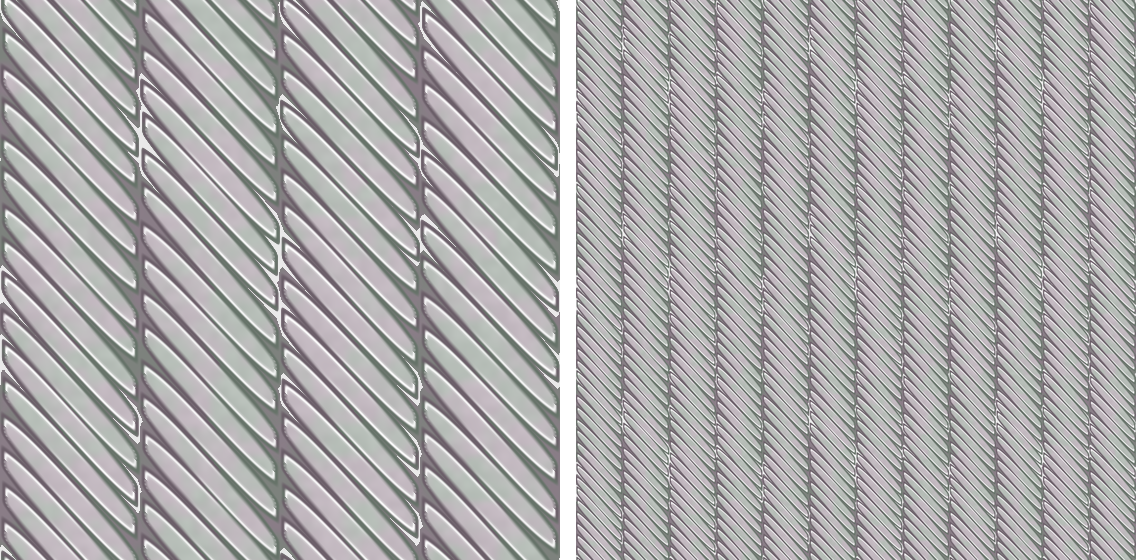
Left: one tile. Right: repeated 3 by 3.
Give the GLSL for this pattern, as a Shadertoy shader.

```glsl
// Four columns of sixteen slanted, tapering metal strands, like a woven cord.
// Each strand is a lens-shaped distance field; bevel bands of light and shadow
// follow its edge, and wrapping noise adds faint green and pink tints.

float hash(vec2 p) {
    vec3 q = fract(vec3(p.xyx) * 0.1031);
    q += dot(q, q.yzx + 33.33);
    return fract((q.x + q.y) * q.z);
}

// Value noise repeating after "period" cells
float wrapNoise(vec2 uv, float period) {
    vec2 p = uv * period, i = floor(p), f = fract(p);
    f = f * f * (3.0 - 2.0 * f);
    float a = hash(mod(i, period));
    float b = hash(mod(i + vec2(1, 0), period));
    float c = hash(mod(i + vec2(0, 1), period));
    float d = hash(mod(i + vec2(1, 1), period));
    return mix(mix(a, b, f.x), mix(c, d, f.x), f.y);
}

float smoothMin(float a, float b, float k) {
    float h = max(k - abs(a - b), 0.0) / k;
    return min(a, b) - h * h * k * 0.25;
}

// Soft line of half-width w around the distance "center"
float band(float d, float center, float w) {
    return 1.0 - smoothstep(0.0, w, abs(d - center));
}

// Inside-positive distance to the nearest strand
float strands(vec2 uv, out float along, out float side, out vec2 id) {
    float best = -1.0;
    float column0 = floor(uv.x * 4.0);
    for (int k = -1; k <= 1; k++) {
        float column = column0 + float(k);
        float wrapped = mod(column, 4.0);
        float u = uv.x * 4.0 - column - 0.5;
        float v = uv.y * 16.0 + 4.2 * u + 0.12 - 0.54 * mod(wrapped, 2.0);
        float row0 = floor(v + 0.5);
        for (int j = -1; j <= 1; j++) {
            float row = row0 + float(j);
            vec2 cell = vec2(wrapped, mod(row, 16.0));
            float r1 = hash(cell + 7.3), r2 = hash(cell + 41.7);
            float t = 2.0 * u;
            float s = v - row - 0.1 * (r1 - 0.5) - 0.13 * (r2 - 0.5) * t;
            float halfHeight = 0.455 - 0.25 * pow(abs(t), 4.0);
            float edge = (halfHeight - abs(s)) / 23.2;
            float cap = 0.121 - 0.004 * r1 - abs(u) * 0.25;
            float d = smoothMin(edge, cap, 0.005);
            if (d > best) {
                best = d;
                along = t;
                side = s;
                id = cell;
            }
        }
    }
    return best;
}

void mainImage(out vec4 fragColor, in vec2 fragCoord) {
    vec2 uv = fragCoord / iResolution.xy;
    float soft = max(0.0014, 0.8 / iResolution.y);
    float along, side;
    vec2 id;
    float d = strands(uv, along, side, id);
    float random = hash(id + 19.1);

    // Pale body with blotchy tint and a slight rounding
    float tint = 0.6 * wrapNoise(uv, 14.0) + 0.4 * wrapNoise(uv + 0.37, 37.0);
    tint = smoothstep(0.25, 0.75, tint + 0.2 * (random - 0.5));
    vec3 body = mix(vec3(0.715, 0.745, 0.72), vec3(0.765, 0.725, 0.755), tint);
    body += 0.03 * (wrapNoise(uv, 60.0) - 0.5) + 0.03 * side;

    // Upper edges catch light on the left half, lower edges on the right
    float facing = along * sign(side);
    float lit = 1.0 - smoothstep(-0.25, 0.4 + 0.3 * random, facing);

    // Shadow falls off slowly on edges turned away from the light
    float falloff = mix(0.0085, 0.0035, lit);
    vec3 rim = mix(vec3(0.40, 0.45, 0.41), vec3(0.42, 0.37, 0.41),
                   smoothstep(-0.2, 0.2, side * (1.0 - 2.0 * lit) * -1.0 + 0.4 * (tint - 0.5)));
    vec3 color = mix(rim, body, smoothstep(-0.0005, falloff, d));

    // Bright bevel line with a soft glow
    float endFade = 1.0 - smoothstep(0.9, 0.97, abs(along));
    float shine = lit * mix(0.35, 1.0, endFade) * (0.8 + 0.2 * random);
    color = mix(color, vec3(0.89), 0.55 * shine * band(d, 0.0052, 0.0046));
    color = mix(color, vec3(1.0), shine * band(d, 0.0041, 0.0014 + soft));

    // Fine ticks on the steep shaded ends
    float ticks = 0.5 + 0.5 * sin(6.2831853 * uv.y * 150.0);
    float tickArea = smoothstep(0.82, 0.92, abs(along)) * band(d, 0.0025, 0.003);
    color = mix(color, vec3(0.82), 0.4 * ticks * tickArea * (1.0 - lit));

    // Gaps: dark beside the strands, greyer in the middle, a few bright chips
    vec3 gap = mix(rim, mix(vec3(0.49, 0.51, 0.49), vec3(0.54, 0.49, 0.53), tint),
                   smoothstep(0.001, 0.006, -d));
    float chip = step(0.72, random) * smoothstep(0.0035, 0.0035 + soft, -d);
    gap = mix(gap, vec3(0.96), 0.9 * chip);
    color = mix(gap, color, smoothstep(-soft, soft, d));

    fragColor = vec4(clamp(color, 0.0, 1.0), 1.0);
}
```
